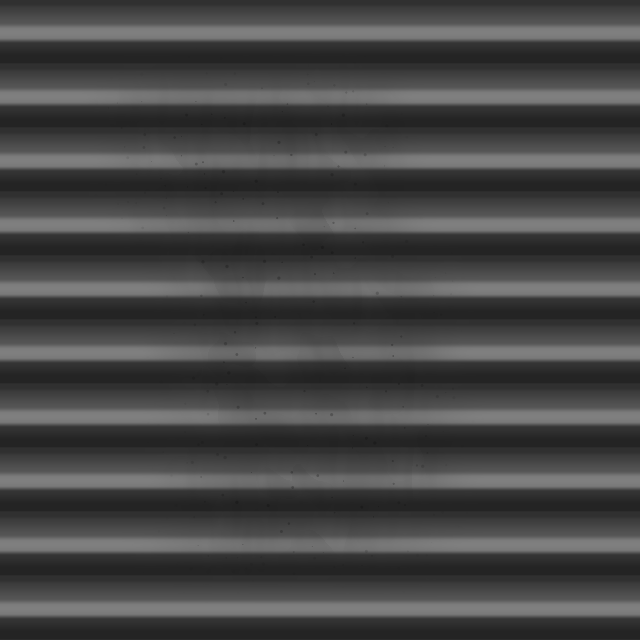
Reproduce this texture procedurally as a WebGL 2 fragment shader.

```glsl
#version 300 es
precision highp float;
// Dark grey corrugated metal shutter: ten horizontal ribs with faint dusty wear.
uniform vec2 u_resolution;
out vec4 outColor;

#define RIBS 10.0
#define LIP_SHADE 0.19
#define SLOPE_LOW 0.225
#define SLOPE_HIGH 0.335
#define CREST_SHADE 0.50
#define SHADOW_TOP 0.21
#define SHADOW_BOTTOM 0.14
#define DUST_DIM 0.13
#define PATCH_CONTRAST 0.10
#define STREAK_CONTRAST 0.05
#define SPECK_DARKNESS 0.20

const float TAU = 6.2831853;

vec2 hash2(vec2 p) {
  vec3 q = fract(p.xyx * vec3(0.1031, 0.1030, 0.0973));
  q += dot(q, q.yzx + 33.33);
  return fract((q.xx + q.yz) * q.zy);
}

// Wrapping cellular noise: distance to the nearest point, and its two random values.
vec3 cells(vec2 uv, vec2 count) {
  vec2 p = uv * count;
  vec2 base = floor(p);
  vec3 nearest = vec3(9.0, 0.0, 0.0);
  for (int j = -1; j <= 1; j++) {
    for (int i = -1; i <= 1; i++) {
      vec2 cell = base + vec2(i, j);
      vec2 id = mod(cell, count);
      float d = length(cell + 0.1 + 0.8 * hash2(id + 7.0) - p);
      if (d < nearest.x) nearest = vec3(d, hash2(id + 51.0));
    }
  }
  return nearest;
}

// Shade across one rib; t runs from its upper edge (0) to its lower edge (1).
float ribShade(float t) {
  float slope = mix(SLOPE_LOW, SLOPE_HIGH, smoothstep(0.06, 0.40, t));
  float shade = mix(LIP_SHADE, slope, smoothstep(0.06, 0.12, t));
  float crest = CREST_SHADE - 0.04 * smoothstep(0.0, 0.14, abs(t - 0.51));
  shade = mix(shade, crest, smoothstep(0.35, 0.45, t));
  float shadow = mix(SHADOW_TOP, SHADOW_BOTTOM, smoothstep(0.64, 0.90, t));
  shade = mix(shade, shadow, smoothstep(0.59, 0.68, t));
  return mix(shade, LIP_SHADE, smoothstep(0.98, 1.0, t));
}

// Dust gathers around the middle and drifts left near the bottom.
float dustMask(vec2 uv) {
  float drift = 0.10 * (0.5 - 0.5 * sin(TAU * uv.y - 0.6));
  float across = 0.5 - 0.5 * cos(TAU * (uv.x + drift));
  float up = 0.5 - 0.5 * cos(TAU * uv.y);
  float ripple = 0.08 * sin(TAU * (3.0 * uv.x + 2.0 * uv.y)) * sin(TAU * 4.0 * uv.y);
  return smoothstep(0.42, 0.95, across + ripple) * smoothstep(0.02, 0.30, up);
}

void main() {
  vec2 uv = gl_FragCoord.xy / u_resolution;
  float shade = ribShade(fract(-uv.y * RIBS));
  float dust = dustMask(uv);

  // Ragged patches, each a little lighter or darker.
  vec2 warp = 0.012 * sin(TAU * (vec2(5.0, 7.0) * uv.yx + vec2(4.0, 3.0) * uv))
            + 0.004 * sin(TAU * (vec2(19.0, 23.0) * uv.yx + vec2(11.0, 8.0) * uv));
  vec3 flake = cells(uv + warp, vec2(15.0, 19.0));
  float rim = 1.0 - smoothstep(0.25, 0.65, flake.x);
  float patches = (flake.y - 0.5) * step(0.45, flake.z) * mix(0.3, 1.0, rim);

  // Broad smudges and short vertical streaks.
  float smudge = sin(TAU * (2.0 * uv.x + 3.0 * uv.y)) * sin(TAU * (5.0 * uv.x - 2.0 * uv.y));
  vec3 scrape = cells(uv + vec2(0.002 * sin(TAU * 9.0 * uv.y), 0.0), vec2(48.0, 9.0));
  float streak = (scrape.y - 0.5) * (1.0 - smoothstep(0.15, 0.6, scrape.x));

  // Sparse small pits.
  vec3 pit = cells(uv, vec2(64.0));
  float radius = mix(0.08, 0.24, pit.z);
  float speck = step(0.86, pit.y) * (1.0 - smoothstep(0.4 * radius, radius, pit.x));

  float wear = 1.0 - DUST_DIM * dust * smoothstep(0.15, 0.45, shade);
  wear += dust * (PATCH_CONTRAST * patches + 0.02 * smudge + STREAK_CONTRAST * streak);
  wear -= dust * SPECK_DARKNESS * speck;
  outColor = vec4(vec3(shade * wear), 1.0);
}
```
